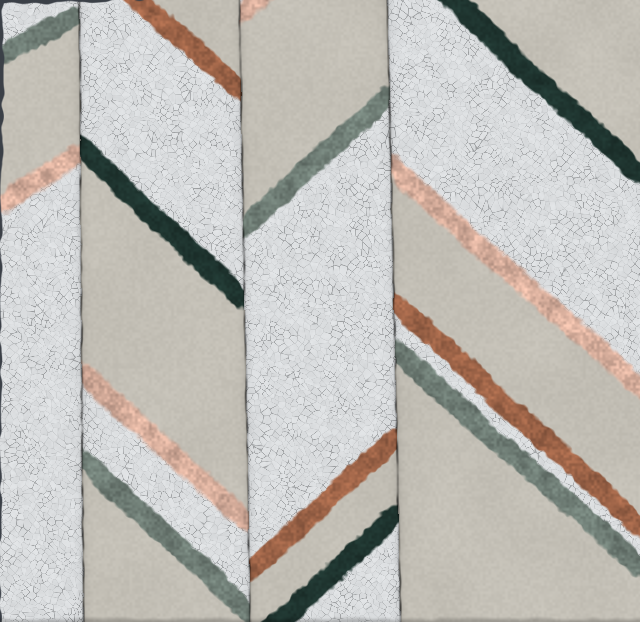
This pattern is drawn by a WebGL 2 fragment shader. Its source:

```glsl
#version 300 es
precision highp float;
// A tufted rug: four leaning columns of cream cut pile and white loop pile,
// crossed by slanted yarn bands. Each band is a line across its column and
// flips the ground below it; cellular and value noise give the pile relief.

#define LOOP_SCALE 98.0
#define PILE_SCALE 230.0
#define BAND_HALF 0.0162
#define RAGGED 0.0042
#define CRACK_DEPTH 0.24
#define SEAM_HALF 0.0016
#define CREAM vec3(0.765, 0.750, 0.712)
#define WHITE vec3(0.862, 0.872, 0.880)

uniform vec2 u_resolution;
out vec4 fragColor;

// Band heights at the left and right of a column, measured down from the top.
const vec2 ENDS[14] = vec2[14](
  vec2(0.085, 0.020), vec2(0.318, 0.243),
  vec2(-0.085, 0.141), vec2(0.230, 0.466), vec2(0.583, 0.817), vec2(0.716, 0.960),
  vec2(0.020, -0.190), vec2(0.352, 0.150), vec2(0.892, 0.684), vec2(1.013, 0.803),
  vec2(-0.094, 0.274), vec2(0.260, 0.606), vec2(0.474, 0.825), vec2(0.548, 0.888));
// Yarns: 0 dark green, 1 grey green, 2 rust, 3 pink.
const int YARN[14] = int[14](1, 3, 2, 0, 3, 1, 3, 1, 2, 0, 0, 3, 2, 1);
const vec3 DYE[4] = vec3[4](
  vec3(0.120, 0.205, 0.185), vec3(0.430, 0.485, 0.455),
  vec3(0.615, 0.390, 0.280), vec3(0.835, 0.675, 0.605));

vec2 hash2(vec2 p) {
  vec3 q = fract(vec3(p.xyx) * vec3(0.1031, 0.1030, 0.0973));
  q += dot(q, q.yzx + 33.33);
  return fract((q.xx + q.yz) * q.zy);
}

float noise(vec2 p) {
  vec2 i = floor(p), f = fract(p);
  f = f * f * (3.0 - 2.0 * f);
  vec2 e = vec2(0.0, 1.0);
  return mix(mix(hash2(i).x, hash2(i + e.yx).x, f.x),
             mix(hash2(i + e.xy).x, hash2(i + e.yy).x, f.x), f.y);
}

// Gap to the neighbouring yarn loop (x) and a random tone per loop (y).
vec2 loops(vec2 p) {
  vec2 cell = floor(p), f = fract(p);
  float near = 9.0, next = 9.0, tone = 0.0;
  for (int y = -1; y <= 1; y++)
  for (int x = -1; x <= 1; x++) {
    vec2 o = vec2(x, y), h = hash2(cell + o + 40.0);
    float d = length(o + 0.12 + 0.76 * h - f);
    if (d < near) { next = near; near = d; tone = h.x; }
    else next = min(next, d);
  }
  return vec2(next - near, tone);
}

// Left edge of column k, leaning with height.
float seamX(int k, float y) {
  if (k == 0) return 0.0;
  if (k == 1) return 0.124 + 0.0065 * y;
  if (k == 2) return 0.374 + 0.0175 * y;
  if (k == 3) return 0.605 + 0.0220 * y;
  return 1.0;
}

void main() {
  float px = 1.0 / u_resolution.x;
  vec2 p = vec2(gl_FragCoord.x, u_resolution.y - gl_FragCoord.y) * px;
  float bottom = u_resolution.y * px;
  float wobble = noise(p * 55.0) - 0.5;

  // Column and position across it
  float sx = p.x + 0.002 * wobble;
  int col = 0;
  for (int k = 1; k < 4; k++) if (sx > seamX(k, p.y)) col = k;
  float left = seamX(col, p.y), right = seamX(col + 1, p.y);
  float s = (p.x - left) / (right - left);

  // Bands, and the ground alternating beneath them
  float white = (col == 0 || col == 2) ? 1.0 : 0.0;
  float ink = 0.0;
  vec3 dye = vec3(0.0);
  float rag = RAGGED * (wobble + 1.1 * (noise(p * 140.0) - 0.5));
  float drift = 0.007 * (noise(p * 9.0 + 5.0) - 0.5);
  float capped = BAND_HALF - 0.004 * (1.0 - smoothstep(0.0, 0.014, min(p.x - left, right - p.x)));
  for (int i = 0; i < 14; i++) {
    if ((i < 2 ? 0 : (i + 2) / 4) != col) continue;
    float slope = (ENDS[i].y - ENDS[i].x) / (right - left);
    float d = (p.y - mix(ENDS[i].x, ENDS[i].y, s) + drift) / sqrt(1.0 + slope * slope);
    white = mix(white, 1.0 - white, smoothstep(-px, px, d));
    float soft = px + (YARN[i] == 3 ? 0.0028 : 0.0009);
    float band = 1.0 - smoothstep(-soft, soft, abs(d) - capped + rag);
    dye = mix(dye, DYE[YARN[i]], step(ink, band));
    ink = max(ink, band);
  }

  // Pile relief
  float fine = noise(p * PILE_SCALE) - 0.5;
  float broad = noise(p * 13.0) - 0.5;
  vec2 warp = vec2(noise(p * 30.0), noise(p * 30.0 + 9.0)) * 0.012;
  vec2 loop = loops(mat2(0.8, -0.6, 0.6, 0.8) * (p + warp) * LOOP_SCALE * vec2(1.0, 1.12));
  float crack = 1.0 - smoothstep(0.0, 0.17, loop.x);
  crack *= 0.25 + 0.75 * smoothstep(0.3, 0.8, noise(p * 75.0 + 3.0));
  vec3 loopPile = WHITE + 0.035 * (loop.y - 0.5) + 0.03 * fine - CRACK_DEPTH * crack;
  vec3 cutPile = CREAM + 0.035 * fine + 0.025 * broad;
  vec3 color = mix(cutPile, loopPile, white);
  color = mix(color, dye * (1.0 + 0.22 * fine + 0.22 * wobble), ink);

  // Seams: a broken dark groove with a soft shadow
  float gap = 1.0;
  for (int k = 1; k < 4; k++) gap = min(gap, abs(sx - seamX(k, p.y)));
  float groove = 1.0 - smoothstep(SEAM_HALF - px, SEAM_HALF + px, gap);
  color *= 1.0 - 0.12 * exp(-gap * 220.0);
  color *= 1.0 - groove * (0.12 + 0.5 * noise(vec2(p.x * 8.0, p.y * 60.0)));

  // Worn outer border
  float rim = min(p.x - 0.005 + 0.004 * smoothstep(0.1, 0.5, p.y),
                  p.y - 0.004 + 0.05 * max(p.x - 0.11, 0.0));
  rim += 0.006 * wobble;
  color = mix(vec3(0.23, 0.25, 0.28), color, smoothstep(-px, px, rim));
  color *= 1.0 - 0.2 * (1.0 - smoothstep(0.0, 0.009, bottom - p.y + 0.004 * wobble));
  fragColor = vec4(clamp(color, 0.0, 1.0), 1.0);
}
```
